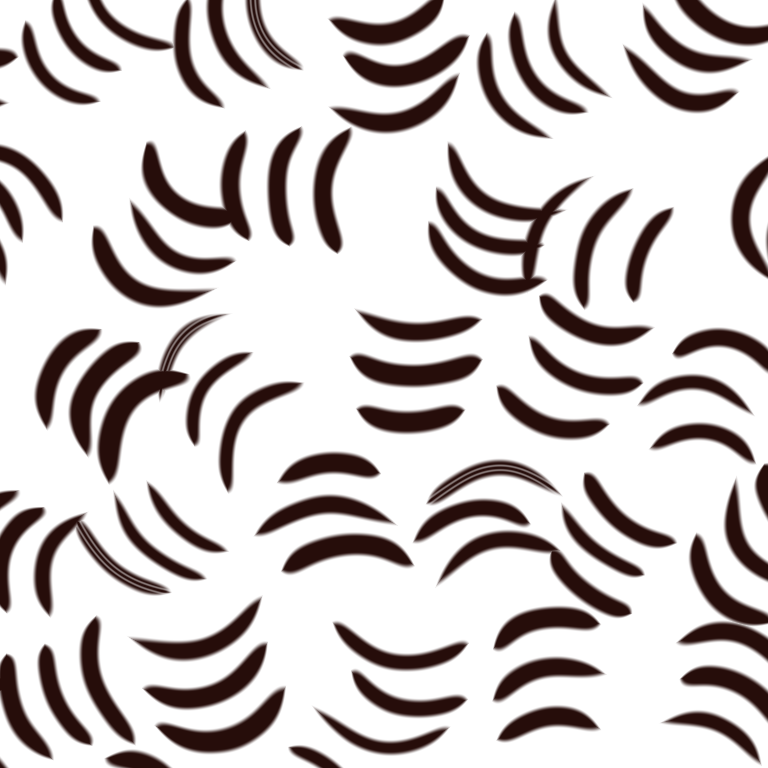
Reproduce this pattern procedurally as a WebGL 1 fragment shader.

```glsl
precision highp float;

uniform vec2 u_resolution;

#define GROUPS 4.9         // stroke groups across the canvas
#define JITTER 0.32        // group displacement, in cells
#define HALF_LENGTH 0.077
#define HALF_WIDTH 0.0118
#define SPACING 0.056      // gap between strokes of a group
#define BEND 5.0           // curvature of the strokes
#define SKEW 16.0          // uneven bend of the two ends
#define WOBBLE 0.005       // hand-drawn unevenness
#define SOFTNESS 0.0036    // edge blur
#define DRY_SHARE 0.05     // share of strokes with dry streaks
#define INK vec3(0.15, 0.05, 0.04)
#define PAPER vec3(1.0)

vec4 hash4(vec3 p) {
  vec4 q = fract(p.xyzx * vec4(0.1031, 0.1030, 0.0973, 0.1099));
  q += dot(q, q.wzxy + 33.33);
  return fract((q.xxyz + q.yzzw) * q.zywx);
}

float gradientNoise(vec2 p) {
  vec2 i = floor(p), f = fract(p);
  vec2 w = f * f * f * (f * (f * 6.0 - 15.0) + 10.0);
  vec2 o = vec2(0.0, 1.0);
  float a = dot(hash4(vec3(i, 91.0)).xy * 2.0 - 1.0, f);
  float b = dot(hash4(vec3(i + o.yx, 91.0)).xy * 2.0 - 1.0, f - o.yx);
  float c = dot(hash4(vec3(i + o.xy, 91.0)).xy * 2.0 - 1.0, f - o.xy);
  float d = dot(hash4(vec3(i + o.yy, 91.0)).xy * 2.0 - 1.0, f - o.yy);
  return mix(mix(a, b, w.x), mix(c, d, w.x), w.y);
}

// Ink of one curved stroke; q.x runs along it, q.y across it
float stroke(vec2 q, float bend, float width, vec4 rnd, float soft) {
  float halfLength = HALF_LENGTH * mix(0.85, 1.15, rnd.x);
  float skew = SKEW * (rnd.y * 2.0 - 1.0);
  float slope = (3.0 * skew * q.x - 2.0 * bend) * q.x;
  float across = (q.y + bend * q.x * q.x - skew * q.x * q.x * q.x)
               / sqrt(1.0 + slope * slope);

  // Each end tapers with its own sharpness
  float sharpness = mix(3.0, 10.0, q.x < 0.0 ? rnd.z : fract(rnd.z * 7.3));
  float taper = 1.0 - pow(abs(q.x) / halfLength + 1e-4, sharpness);
  float ink = 1.0 - smoothstep(-soft, soft, abs(across) - width * taper);

  // Thin pale streaks of a dry brush
  float streak = 1.0 - smoothstep(0.0, 0.0025, abs(abs(across) - 0.003));
  return ink * (1.0 - 0.45 * streak * step(rnd.w, DRY_SHARE));
}

// Ink of three parallel strokes around the origin
float strokeGroup(vec2 p, vec2 cell, float soft) {
  vec4 shape = hash4(vec3(cell, 11.0));
  float angle = mix(0.8, 5.4, shape.x);
  vec2 bulge = vec2(cos(angle), sin(angle));
  vec2 q = vec2(dot(p, vec2(-bulge.y, bulge.x)), dot(p, bulge));
  float spacing = SPACING * mix(0.8, 1.2, shape.y);
  float bend = BEND * mix(0.65, 1.3, shape.z);
  float width = HALF_WIDTH * mix(0.55, 1.15, sqrt(shape.w));

  float ink = 0.0;
  for (int k = -1; k <= 1; k++) {
    float n = float(k);
    vec4 rnd = hash4(vec3(cell, 31.0 + n * 7.0));
    vec2 shift = vec2((rnd.y - 0.5) * 0.036, n * spacing + 0.016);
    float strokeWidth = width * mix(0.85, 1.15, rnd.z);
    ink = max(ink, stroke(q - shift, bend, strokeWidth, rnd.wxzy, soft));
  }
  return ink;
}

void main() {
  vec2 p = gl_FragCoord.xy / u_resolution.y;
  float soft = max(SOFTNESS, 0.8 / u_resolution.y);
  p += WOBBLE * vec2(gradientNoise(p * 11.0), gradientNoise(p * 11.0 + 37.0));

  // Scatter the groups on jittered, staggered rows
  vec2 grid = p * GROUPS + 20.0;
  float ink = 0.0;
  for (int j = -1; j <= 1; j++) {
    float row = floor(grid.y) + float(j);
    float stagger = 0.5 * mod(row, 2.0);
    for (int i = -1; i <= 1; i++) {
      vec2 cell = vec2(floor(grid.x - stagger) + float(i), row);
      vec2 jitter = (hash4(vec3(cell, 3.0)).xy - 0.5) * JITTER;
      vec2 center = cell + 0.5 + jitter + vec2(stagger, 0.0);
      ink = max(ink, strokeGroup((grid - center) / GROUPS, cell, soft));
    }
  }
  gl_FragColor = vec4(mix(PAPER, INK, ink), 1.0);
}
```
